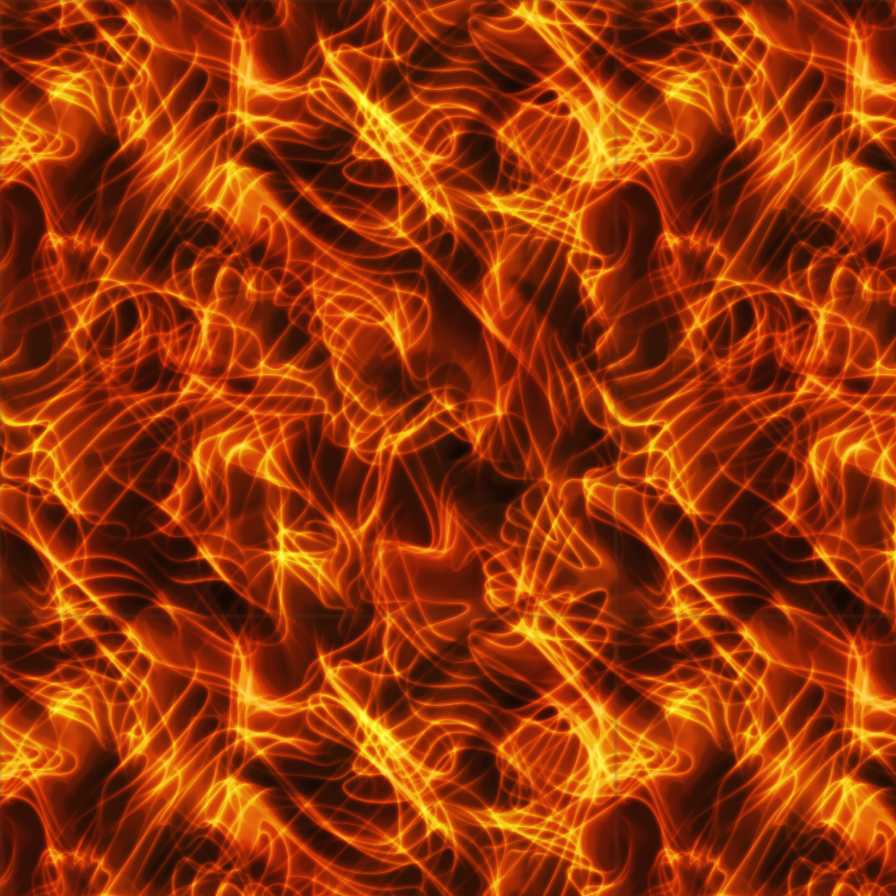
A WebGL 1 fragment shader for this texture:

```glsl
precision highp float;
uniform vec2 u_resolution;

const float TAU = 6.2831853;

// Swirling displacement; integer frequencies keep it seamless over a unit tile.
// The Jacobian records how strongly the space is stretched.
vec2 swirl(vec2 q, float seed, out mat2 jacobian) {
  jacobian = mat2(1.0);
  for (int i = 1; i <= 5; i++) {
    float k = float(i);
    float shear = mod(k, 3.0) - 1.0;
    mat2 frequency = mat2(shear, k + 1.0, k, -shear);
    vec2 phase = seed * vec2(1.0, 1.37) + k * k * vec2(2.1, 3.7);
    vec2 angle = TAU * (frequency * q) + phase;
    vec2 size = 0.105 / vec2(k, k + 1.0);
    vec2 slope = TAU * size * cos(angle);
    q += size * sin(angle);
    jacobian[0] += slope * (frequency * jacobian[0]);
    jacobian[1] += slope * (frequency * jacobian[1]);
  }
  return q;
}

// One strand: a thin bright fold with a translucent sheet fading to one side
float strand(vec2 q, float group, float index) {
  mat2 stretch;
  vec2 w = swirl(q, group * 7.3 + index * 0.36, stretch);
  vec2 wave = vec2(4.0 + mod(group, 2.0), 2.0 * mod(group, 4.0) - 3.0);
  float cycle = fract(dot(wave, w) + group * 0.37 + index * 0.07);
  float edge = min(cycle, 1.0 - cycle);
  float width = clamp(0.0027 * length(wave * stretch), 0.006, 0.08);
  float sheet = exp(-4.0 * cycle) * smoothstep(0.0, width, cycle);
  float thread = exp(-edge / width);
  float along = dot(floor(vec2(-wave.y, wave.x) * 0.6), w);
  float patchy = 0.5 + 0.5 * sin(TAU * along + group * 2.4 + index * 0.5);
  return patchy * patchy * (0.85 * sheet + 3.1 * thread);
}

// Bundles of nearly parallel strands, thinned out over dark hollows
float heat(vec2 q) {
  float sum = 0.0;
  for (int g = 0; g < 8; g++) {
    for (int s = 0; s < 3; s++) {
      sum += strand(q, float(g), float(s));
    }
  }
  mat2 stretch;
  vec2 h = sin(TAU * 3.0 * swirl(q, 4.1, stretch));
  float hollow = smoothstep(-0.1, 0.7, h.x * h.y);
  return sum * mix(0.29, 0.15, hollow);
}

vec3 fireColor(float e) {
  vec3 c = mix(vec3(0.05, 0.02, 0.01), vec3(0.21, 0.07, 0.02), smoothstep(0.0, 0.2, e));
  c = mix(c, vec3(0.39, 0.10, 0.02), smoothstep(0.2, 0.42, e));
  c = mix(c, vec3(0.60, 0.16, 0.02), smoothstep(0.42, 0.65, e));
  c = mix(c, vec3(0.82, 0.24, 0.03), smoothstep(0.65, 0.95, e));
  c = mix(c, vec3(0.90, 0.46, 0.04), smoothstep(0.95, 1.3, e));
  c = mix(c, vec3(0.96, 0.73, 0.08), smoothstep(1.3, 1.75, e));
  return mix(c, vec3(1.0, 0.90, 0.30), smoothstep(1.75, 2.7, e));
}

// Tiles start at the top left corner and span 0.6875 of the canvas
vec2 tileCoord(vec2 pixel) {
  vec2 uv = pixel / u_resolution;
  return fract(vec2(uv.x, 1.0 - uv.y) / 0.6875);
}

void main() {
  // Two diagonal samples per pixel smooth the tightly folded strands
  vec2 offset = vec2(0.25, 0.2);
  vec3 color = 0.5 * fireColor(heat(tileCoord(gl_FragCoord.xy + offset)));
  color += 0.5 * fireColor(heat(tileCoord(gl_FragCoord.xy - offset)));

  // Redder and yellower regions
  vec2 t = tileCoord(gl_FragCoord.xy);
  mat2 stretch;
  vec2 tint = sin(TAU * 2.0 * swirl(t, 9.2, stretch));
  color.g *= 0.96 + 0.14 * tint.x * tint.y;

  // Faint pale seam between tiles
  vec2 border = min(t, 1.0 - t);
  float seam = 1.0 - smoothstep(0.001, 0.005, min(border.x, border.y));
  color = mix(color, vec3(0.36, 0.22, 0.15), 0.22 * seam);

  gl_FragColor = vec4(color, 1.0);
}
```
